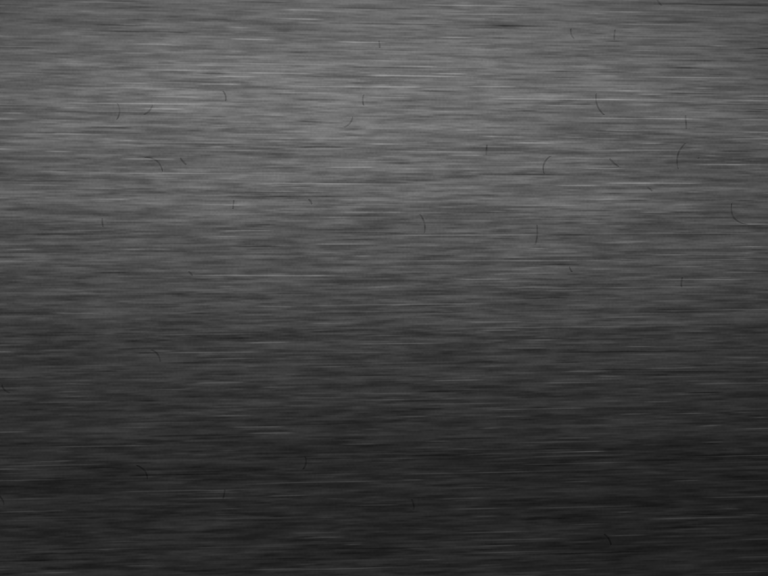
Give the GLSL for this texture, as a WebGL 2 fragment shader.

```glsl
#version 300 es
precision highp float;

#define TONE_LOW 0.148
#define TONE_HIGH 0.435
#define VIGNETTE 0.85
#define GRAIN_CONTRAST 0.27
#define SCRATCH_GAIN 0.13
#define GROOVE_GAIN 0.10
#define NICK_GAIN 0.16
#define BRUSH_FAN 0.045

uniform vec2 u_resolution;
out vec4 fragColor;

float hash(vec2 p) {
    vec3 q = fract(vec3(p.xyx) * vec3(0.1031, 0.1030, 0.0973));
    q += dot(q, q.yzx + 33.33);
    return fract((q.x + q.y) * q.z);
}

float noise(vec2 p) {
    vec2 cell = floor(p);
    vec2 f = fract(p);
    f = f * f * (3.0 - 2.0 * f);
    float low = mix(hash(cell), hash(cell + vec2(1.0, 0.0)), f.x);
    float high = mix(hash(cell + vec2(0.0, 1.0)), hash(cell + 1.0), f.x);
    return mix(low, high, f.y);
}

// Noise stretched along x, with every row shifted to break up columns
float streak(vec2 p, vec2 frequency, float seed) {
    vec2 q = p * frequency + seed;
    float row = floor(q.y);
    float blend = smoothstep(0.0, 1.0, fract(q.y));
    float below = noise(vec2(q.x + 91.0 * hash(vec2(row, seed)), row * 3.0));
    float above = noise(vec2(q.x + 91.0 * hash(vec2(row + 1.0, seed)), row * 3.0 + 3.0));
    return mix(below, above, blend) - 0.5;
}

// Thin tapered lines, at most one per cell of a row
float scratches(vec2 p, float rows, float span, float density, float pixel, float seed) {
    float row = floor(p.y * rows);
    float x = p.x / span + 17.0 * hash(vec2(row, seed));
    vec2 id = vec2(floor(x), row) + seed;
    float along = fract(x);
    float tilt = (hash(id + 7.3) - 0.5) * 0.3;
    float center = 0.3 + 0.4 * hash(id + 3.1) + tilt * (along - 0.5);
    float dist = abs(fract(p.y * rows) - center) / rows;
    float start = 0.5 * hash(id + 5.7);
    float end = start + 0.2 + 0.3 * hash(id + 9.2);
    float taper = smoothstep(start, start + 0.12, along) * (1.0 - smoothstep(end - 0.12, end, along));
    float line = 1.0 - smoothstep(0.0, max(0.0026, pixel), dist);
    float strength = 0.35 + 0.65 * hash(id + 1.9);
    return line * taper * strength * step(hash(id + 11.0), density);
}

// Short curved dents in random directions
float nicks(vec2 p, float cells, float density, float pixel, float seed) {
    vec2 id = floor(p * cells);
    vec2 key = id + seed;
    vec2 center = 0.3 + 0.4 * vec2(hash(key + 2.0), hash(key + 4.0));
    vec2 d = (fract(p * cells) - center) / cells;
    float angle = 0.8 + 1.7 * hash(key + 6.0);
    vec2 axis = vec2(cos(angle), sin(angle));
    float along = dot(d, axis);
    float across = dot(d, vec2(-axis.y, axis.x)) + (hash(key + 8.0) - 0.5) * 50.0 * along * along;
    float reach = (0.05 + 0.16 * hash(key + 10.0)) / cells;
    float dist = length(vec2(max(abs(along) - reach, 0.0), across));
    float broken = 0.4 + 0.6 * noise(p * 160.0);
    return (1.0 - smoothstep(0.0, max(0.003, pixel * 1.3), dist)) * broken * step(hash(key + 12.0), density);
}

// Soft light from above, fading to the sides and the lower edge
float lighting(vec2 uv) {
    float tone = mix(TONE_LOW, TONE_HIGH, smoothstep(0.08, 0.9, uv.y));
    float side = uv.x - 0.47;
    tone *= 1.0 - VIGNETTE * side * side * mix(0.2, 1.0, uv.y);
    tone += 0.03 * (0.5 - uv.x) * (1.0 - uv.y);
    return tone * (1.0 - 0.1 * smoothstep(0.88, 1.0, uv.y));
}

void main() {
    vec2 uv = gl_FragCoord.xy / u_resolution;
    vec2 p = gl_FragCoord.xy / u_resolution.y;
    float pixel = 1.0 / u_resolution.y;

    // Brush direction fans out slightly over the height
    vec2 brushed = p + vec2(0.0, BRUSH_FAN * (uv.y - 0.6) * (p.x - 0.67));
    brushed.y += 0.003 * noise(p * vec2(1.5, 3.0));

    // Grain from broad bands down to fine fibres
    float grain = 0.30 * streak(brushed, vec2(1.6, 34.0), 3.0);
    grain += 0.55 * streak(brushed, vec2(5.0, 105.0), 19.0);
    grain += 0.85 * streak(brushed, vec2(13.0, 210.0), 37.0);
    grain += 0.75 * streak(brushed, vec2(38.0, 330.0), 53.0);
    grain += 0.20 * (noise(p * 300.0) - 0.5);

    // Bright scratches and dark grooves
    float bright = 0.0;
    float dark = 0.0;
    for (int i = 0; i < 4; i++) {
        float k = float(i);
        float span = 0.22 + 0.25 * k;
        bright += scratches(brushed, 92.0 - 17.0 * k, span, 0.34, pixel, 13.0 * k + 1.0);
        dark += scratches(brushed, 88.0 - 15.0 * k, span, 0.30, pixel, 17.0 * k + 101.0);
    }

    // Dents gather in the upper part
    float upper = mix(0.03, 0.2, smoothstep(0.35, 0.85, uv.y));
    float dents = nicks(p, 9.0, upper, pixel, 5.0) + nicks(p + 0.37, 15.0, upper * 0.6, pixel, 71.0);

    float tone = lighting(uv);
    float shade = tone * (1.0 + GRAIN_CONTRAST * grain * mix(1.5, 0.9, uv.y));
    shade += SCRATCH_GAIN * bright * (0.35 + tone);
    shade -= GROOVE_GAIN * dark * (0.1 + 1.4 * tone);
    shade -= NICK_GAIN * dents * (0.2 + tone);
    fragColor = vec4(vec3(clamp(shade, 0.07, 0.75)), 1.0);
}
```
